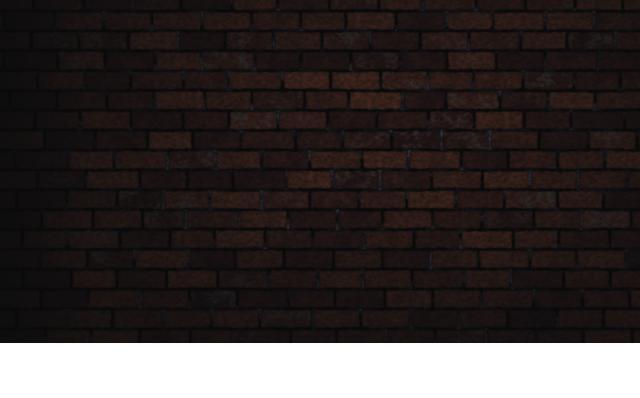
A Shadertoy shader for this texture:

```glsl
// Dim, weathered brick wall in running bond under a soft spotlight, above a plain white strip.

const float STRIP_HEIGHT = 0.138;               // in canvas heights
const float FIRST_JOINT = 0.174;                // height of the lowest full bed joint
const vec2 BRICK_PITCH = vec2(0.1233, 0.0499);  // brick plus one joint
const float HALF_JOINT = 0.0034;
const float CORNER = 0.005;
const float END_JITTER = 0.12;                  // shift of upright joints, in bricks

const vec3 HAZE = vec3(0.047, 0.047, 0.053);
const vec3 DARK_CLAY = vec3(0.060, 0.024, 0.019);
const vec3 WARM_CLAY = vec3(0.165, 0.080, 0.047);
const vec3 DUST = vec3(0.120, 0.100, 0.090);
const vec3 MORTAR = vec3(0.140, 0.150, 0.175);
const vec3 WHITE = vec3(1.0);

struct Brick {
    vec2 offset;    // position from the brick's centre
    vec2 halfSize;
    vec2 id;        // column and row
};

float hash(vec2 p) {
    vec3 q = fract(p.xyx * vec3(0.1031, 0.1030, 0.0973));
    q += dot(q, q.yzx + 33.33);
    return fract((q.x + q.y) * q.z);
}

vec2 gradientAt(vec2 cell) {
    float angle = 6.2832 * hash(cell);
    return vec2(cos(angle), sin(angle));
}

// Gradient noise, roughly -0.7 to 0.7
float noise(vec2 p) {
    vec2 i = floor(p), f = p - i, e = vec2(1.0, 0.0);
    vec2 u = f * f * f * (f * (f * 6.0 - 15.0) + 10.0);
    float low = mix(dot(gradientAt(i), f), dot(gradientAt(i + e), f - e), u.x);
    float high = mix(dot(gradientAt(i + e.yx), f - e.yx), dot(gradientAt(i + 1.0), f - 1.0), u.x);
    return mix(low, high, u.y);
}

float fbm(vec2 p) {
    float sum = 0.0, amplitude = 1.0;
    for (int octave = 0; octave < 4; octave++) {
        sum += amplitude * noise(p);
        p = mat2(1.6, 1.2, -1.2, 1.6) * p + 17.3;
        amplitude *= 0.5;
    }
    return sum;
}

// Upright joint at the left end of a brick, in brick units
float leftEnd(float column, float row) {
    return column + END_JITTER * hash(vec2(column, row) + 71.0);
}

Brick findBrick(vec2 p) {
    vec2 grid = (p - vec2(0.0, FIRST_JOINT)) / BRICK_PITCH;
    float row = floor(grid.y);
    // Alternate courses by about half a brick; upper courses drift sideways
    float bond = mix(0.32, 0.78, mod(row, 2.0)) + 0.26 * smoothstep(7.5, 10.0, row);
    grid.x -= bond + 0.12 * (hash(vec2(row, 5.0)) - 0.5);
    float column = floor(grid.x);
    column -= step(grid.x, leftEnd(column, row));
    float left = leftEnd(column, row), right = leftEnd(column + 1.0, row);
    vec2 offset = (grid - vec2(0.5 * (left + right), row + 0.5)) * BRICK_PITCH;
    vec2 halfSize = 0.5 * vec2(right - left, 1.0) * BRICK_PITCH - HALF_JOINT;
    return Brick(offset, halfSize, vec2(column, row));
}

float roundedBox(vec2 p, vec2 halfSize, float radius) {
    vec2 q = abs(p) - halfSize + radius;
    return length(max(q, 0.0)) + min(max(q.x, q.y), 0.0) - radius;
}

// Spotlight right of centre, fading to the left edge and the floor
float spotlight(vec2 uv) {
    vec2 d = (uv - vec2(0.62, 0.66)) / vec2(0.50, 0.46);
    return (0.22 + 0.85 * exp(-dot(d, d))) * mix(0.3, 1.0, smoothstep(0.0, 0.16, uv.x));
}

vec3 clayColor(Brick brick, vec2 p) {
    float tone = hash(brick.id + 13.0);
    float grain = fbm(p * vec2(75.0, 100.0));
    float stain = fbm(p * 22.0 + 31.0 * hash(brick.id));
    vec3 clay = mix(DARK_CLAY, WARM_CLAY, clamp(tone + 0.35 * stain, 0.0, 1.0));
    float dusty = smoothstep(0.72, 1.0, hash(brick.id + 47.0));
    clay = mix(clay, DUST, dusty * smoothstep(-0.2, 0.6, stain + 0.3 * grain));
    float pits = smoothstep(0.38, 0.6, noise(p * 170.0));
    return clay * (1.0 + 0.5 * grain) * (1.0 - 0.6 * pits);
}

// Pale mortar survives in patches, mostly on the upright joints
vec3 mortarColor(Brick brick, vec2 p) {
    float upright = smoothstep(-0.005, 0.003, abs(brick.offset.x) - brick.halfSize.x);
    float patches = smoothstep(-0.15, 0.5, fbm(p * 16.0 + 9.0));
    float crumbs = 0.7 + 0.6 * noise(p * 150.0);
    return MORTAR * patches * crumbs * mix(0.28, 1.1, upright);
}

vec3 wallColor(vec2 p, vec2 uv, float pixel) {
    vec2 sway = 0.0022 * vec2(noise(p * 14.0), noise(p * 11.0 + 40.0));
    Brick brick = findBrick(p + sway);
    float chipping = 0.0026 * fbm(p * 65.0 + 23.0);
    float edge = roundedBox(brick.offset, brick.halfSize, CORNER) + chipping;
    float soft = max(0.0012, pixel);
    float inside = 1.0 - smoothstep(-soft, soft, edge);
    vec3 clay = clayColor(brick, p) * mix(0.7, 1.0, smoothstep(0.0, -0.006, edge));
    return HAZE * mix(0.8, 1.0, inside) + spotlight(uv) * mix(mortarColor(brick, p), clay, inside);
}

void mainImage(out vec4 fragColor, in vec2 fragCoord) {
    float pixel = 1.0 / iResolution.y;
    vec2 p = fragCoord * pixel;
    vec3 wall = wallColor(p, fragCoord / iResolution.xy, pixel);
    float aboveStrip = smoothstep(-0.5, 0.5, (p.y - STRIP_HEIGHT) / pixel);
    fragColor = vec4(mix(WHITE, wall, aboveStrip), 1.0);
}
```
